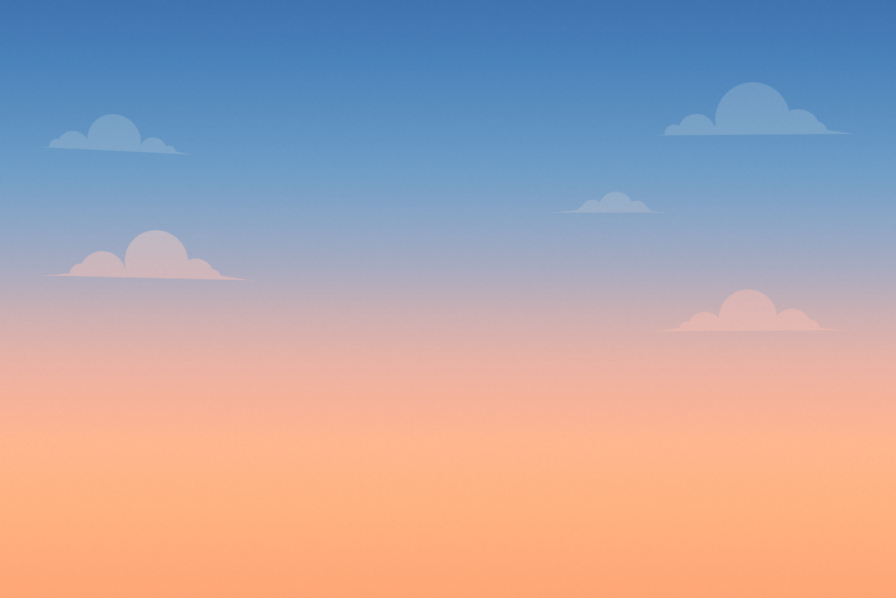
A WebGL 2 fragment shader for this background:

```glsl
#version 300 es
precision highp float;
// Draws a dusk sky fading from blue to peach, with five pale flat-based clouds.

uniform vec2 u_resolution;
out vec4 outColor;

// Lengths are fractions of the canvas height; x runs from 0 to ASPECT.
const float ASPECT = 1.5;

// Sky stops from bottom to top: rgb, height
const int STOP_COUNT = 11;
const vec4 SKY_STOPS[STOP_COUNT] = vec4[](
    vec4(1.00, 0.65, 0.46, 0.00),
    vec4(1.00, 0.70, 0.51, 0.16),
    vec4(1.00, 0.715, 0.56, 0.26),
    vec4(0.96, 0.70, 0.61, 0.336),
    vec4(0.91, 0.70, 0.65, 0.395),
    vec4(0.80, 0.69, 0.70, 0.473),
    vec4(0.66, 0.67, 0.75, 0.55),
    vec4(0.55, 0.65, 0.775, 0.63),
    vec4(0.44, 0.62, 0.78, 0.71),
    vec4(0.29, 0.51, 0.73, 0.90),
    vec4(0.25, 0.45, 0.69, 1.00));

const int CLOUD_COUNT = 5;
// Main dome: x, base height, radius, lift of its centre above the base
const vec4 DOMES[CLOUD_COUNT] = vec4[](
    vec4(0.191, 0.748, 0.045, 0.016),
    vec4(0.262, 0.535, 0.053, 0.027),
    vec4(1.260, 0.775, 0.0625, 0.025),
    vec4(1.031, 0.6445, 0.029, 0.006),
    vec4(1.252, 0.447, 0.049, 0.020));
// Side bumps: left offset, left radius, right offset, right radius
const vec4 BUMPS[CLOUD_COUNT] = vec4[](
    vec4(-0.068, 0.027, 0.066, 0.023),
    vec4(-0.090, 0.039, 0.066, 0.031),
    vec4(-0.094, 0.032, 0.076, 0.038),
    vec4(-0.039, 0.0195, 0.035, 0.018),
    vec4(-0.072, 0.029, 0.074, 0.033));
// Base line: left tip x, right tip x, slope, cloud opacity
const vec4 BASES[CLOUD_COUNT] = vec4[](
    vec4(0.078, 0.318, -0.049, 0.20),
    vec4(0.078, 0.416, -0.023, 0.46),
    vec4(1.105, 1.426, 0.008, 0.20),
    vec4(0.930, 1.109, 0.000, 0.21),
    vec4(1.098, 1.406, 0.006, 0.42));

const float BUMP_LIFT = 0.1;      // in bump radii
const float OUTER_OFFSET = 1.4;   // outer bump, relative to the side bump
const float OUTER_SIZE = 0.5;
const float WEDGE_HEIGHT = 0.42;  // in dome radii
const vec3 LOW_TINT = vec3(0.98, 0.75, 0.70);
const vec3 HIGH_TINT = vec3(0.86, 0.87, 0.86);
const float GRAIN_CELLS = 342.0;
const float GRAIN_STRENGTH = 0.008;

float hash(vec2 p) {
    vec3 q = fract(p.xyx * 0.1031);
    q += dot(q, q.yzx + 33.33);
    return fract((q.x + q.y) * q.z);
}

vec3 skyColor(float height) {
    vec3 color = SKY_STOPS[0].rgb;
    for (int i = 1; i < STOP_COUNT; i++) {
        float from = SKY_STOPS[i - 1].a;
        float t = clamp((height - from) / (SKY_STOPS[i].a - from), 0.0, 1.0);
        color = mix(color, SKY_STOPS[i].rgb, t);
    }
    return color;
}

float circle(vec2 p, float x, float lift, float radius) {
    return length(p - vec2(x, lift)) - radius;
}

// A side bump with a smaller one beyond it
float bumpPair(vec2 p, float x, float radius) {
    float outer = radius * OUTER_SIZE;
    return min(circle(p, x, BUMP_LIFT * radius, radius),
               circle(p, x * OUTER_OFFSET, BUMP_LIFT * outer, outer));
}

// Signed distance to a cloud cut off along its sloping base
float cloudDistance(vec2 p, vec4 dome, vec4 bumps, vec4 base) {
    vec2 q = p - dome.xy;
    q.y -= base.z * q.x;
    float shape = circle(q, 0.0, dome.w, dome.z);
    shape = min(shape, bumpPair(q, bumps.x, bumps.y));
    shape = min(shape, bumpPair(q, bumps.z, bumps.w));

    // Thin wedge tapering to both tips
    float tip = q.x < 0.0 ? base.x - dome.x : base.y - dome.x;
    float wedge = q.y - WEDGE_HEIGHT * dome.z * (1.0 - q.x / tip);
    return max(min(shape, wedge), -q.y);
}

void main() {
    vec2 uv = gl_FragCoord.xy / u_resolution;
    vec2 p = uv * vec2(ASPECT, 1.0);
    float pixel = 1.0 / u_resolution.y;
    vec3 color = skyColor(uv.y);

    // Clouds
    vec3 tint = mix(LOW_TINT, HIGH_TINT, smoothstep(0.5, 0.75, uv.y));
    for (int i = 0; i < CLOUD_COUNT; i++) {
        float d = cloudDistance(p, DOMES[i], BUMPS[i], BASES[i]);
        float cover = 1.0 - smoothstep(-pixel, pixel, d);
        color = mix(color, tint, cover * BASES[i].w);
    }

    // Faint grain
    color += (hash(floor(p * GRAIN_CELLS)) - 0.5) * GRAIN_STRENGTH;
    outColor = vec4(color, 1.0);
}
```
